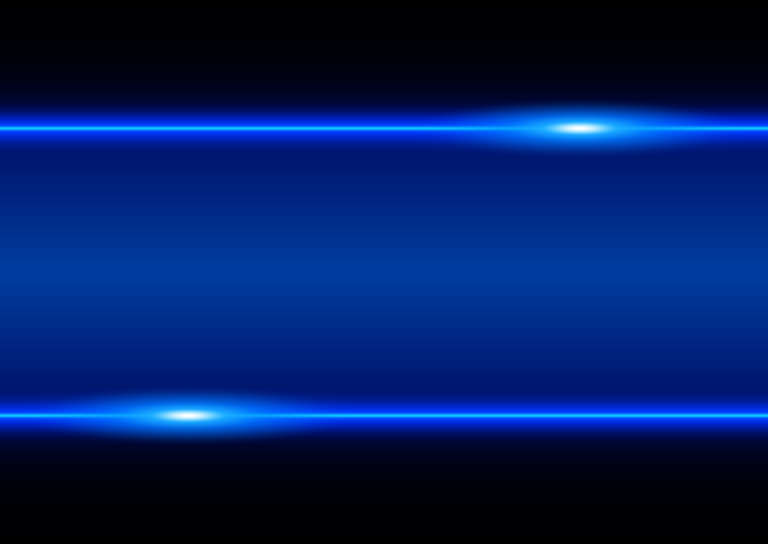
Write a Shadertoy shader that draws this background.

```glsl
// Two glowing horizontal beams with lens flares framing a deep blue band on black.

const vec3 BAND_EDGE   = vec3(0.0, 0.085, 0.43);
const vec3 BAND_CENTER = vec3(0.0, 0.24, 0.625);
const vec3 OUTER_GLOW  = vec3(0.0, 0.05, 0.5);
const vec3 BEAM_BLUE   = vec3(0.0, 0.19, 1.0);
const vec3 BEAM_AZURE  = vec3(0.0, 0.45, 1.0);
const vec3 BEAM_CYAN   = vec3(0.06, 0.78, 1.0);
const vec3 FLARE_AZURE = vec3(0.0, 0.54, 1.0);
const vec3 FLARE_CYAN  = vec3(0.2, 0.8, 1.0);

const float MIDDLE = 0.5;
const float BEAM_OFFSET = 0.264;   // beam distance from the middle, in heights
const float FLARE_SHIFT = 0.255;   // flare distance from the middle, in widths

float gaussian(float d, float width) {
    float t = d / width;
    return exp(-t * t);
}

// Soft elliptical spot: 1 at its centre, 0 at its rim
float spot(vec2 p, vec2 radius) {
    return smoothstep(1.0, 0.0, length(p / radius));
}

// Blue ridge between the beams, fading to black beyond them
vec3 backdrop(float y, float pixel) {
    float d = abs(y - MIDDLE);
    vec3 band = mix(BAND_CENTER, BAND_EDGE, min(d / 0.215, 1.0));
    vec3 outside = OUTER_GLOW * exp(-max(d - BEAM_OFFSET, 0.0) / 0.05);
    float edge = max(pixel, 0.004);
    return mix(band, outside, smoothstep(-edge, edge, d - BEAM_OFFSET));
}

// Wide blue halo around a thin cyan line
vec3 addBeam(vec3 color, float d, float pixel) {
    color = mix(color, BEAM_BLUE, gaussian(d, 0.025));
    color = mix(color, BEAM_AZURE, 0.5 * gaussian(d, 0.0075));
    return mix(color, BEAM_CYAN, gaussian(d, max(0.0034, pixel)));
}

// Nested ellipses from azure through cyan to white
vec3 addFlare(vec3 color, vec2 p) {
    color = mix(color, FLARE_AZURE, spot(p, vec2(0.32, 0.058)));
    color = mix(color, FLARE_CYAN, 0.85 * spot(p, vec2(0.155, 0.027)));
    return mix(color, vec3(1.0), spot(p, vec2(0.075, 0.014)));
}

void mainImage(out vec4 fragColor, in vec2 fragCoord) {
    float pixel = 1.0 / iResolution.y;
    float aspect = iResolution.x * pixel;
    vec2 p = fragCoord * pixel;

    vec3 color = backdrop(p.y, pixel);

    // Upper beam flares to the right, lower beam to the left
    for (int i = 0; i < 2; i++) {
        float side = 1.0 - 2.0 * float(i);
        vec2 center = vec2((0.5 + side * FLARE_SHIFT) * aspect, MIDDLE + side * BEAM_OFFSET);
        vec2 q = p - center;
        color = addBeam(color, q.y, pixel);
        color = addFlare(color, q);
    }

    fragColor = vec4(color, 1.0);
}
```
